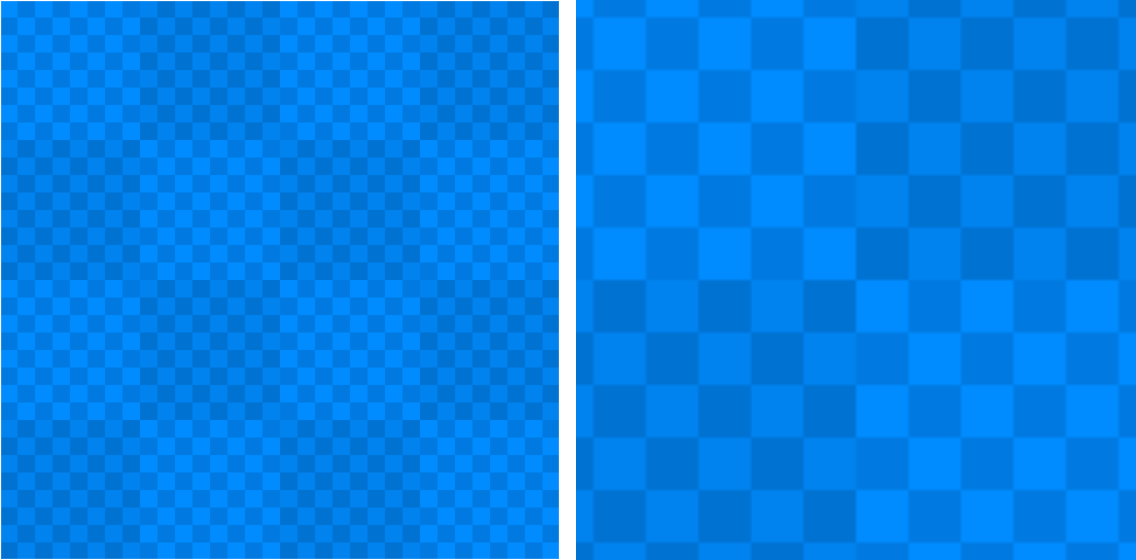
Left, the full canvas; right, a detail of the centre.
A three.js fragment shader for this pattern:

```glsl
// Blue checkerboard of small squares, shaded by a coarser checker of blocks, in a thin white frame.

#define CELLS 32.0                     // small squares across and up
#define BLOCKS 4.0                     // large shaded blocks across and up
#define BASE_BLUE vec3(0.0, 0.545, 1.0)
#define CELL_SHADE 0.877               // brightness of the darker squares
#define BLOCK_SHADE 0.938              // brightness of the darker blocks
#define FRAME_COLOR vec3(1.0)
#define FRAME_WIDTH 0.00195            // fraction of the canvas
#define EDGE_WIDTH 0.00195             // width of the smoothed edges

varying vec2 vUv;

// Signed distance to the nearest cell edge, positive in even cells
vec2 alternatingDistance(vec2 p) {
  return abs(fract(0.5 * p - 0.25) * 2.0 - 1.0) - 0.5;
}

// 1 where column + row is odd, 0 where it is even
float checker(vec2 uv, float count) {
  vec2 edgeDistance = alternatingDistance(uv * count) / count;
  vec2 side = clamp(2.0 * edgeDistance / EDGE_WIDTH, -1.0, 1.0);
  return 0.5 - 0.5 * side.x * side.y;
}

// 0 in the frame, 1 inside it
float frameInterior(vec2 uv) {
  vec2 inset = min(uv, 1.0 - uv);
  return clamp((min(inset.x, inset.y) - FRAME_WIDTH) / EDGE_WIDTH + 0.5, 0.0, 1.0);
}

void main() {
  // Both checkers multiply into four tones of blue
  float shade = mix(CELL_SHADE, 1.0, checker(vUv, CELLS))
              * mix(BLOCK_SHADE, 1.0, checker(vUv, BLOCKS));
  vec3 color = mix(FRAME_COLOR, BASE_BLUE * shade, frameInterior(vUv));
  gl_FragColor = vec4(color, 1.0);
}
```
